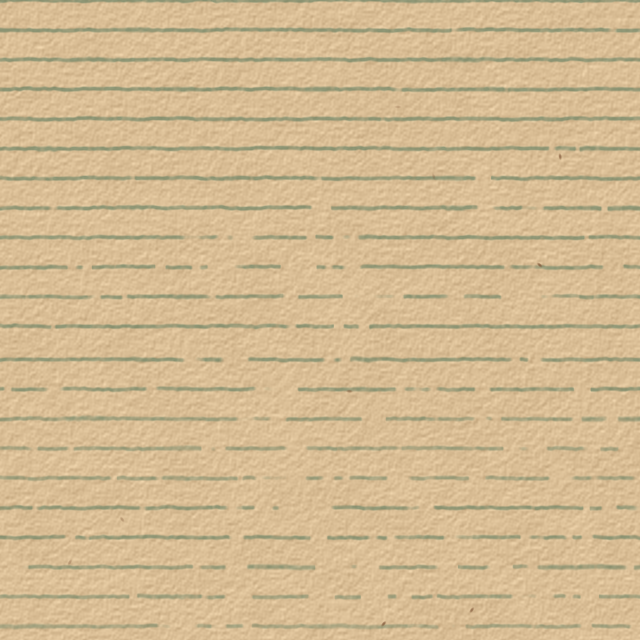
A WebGL 1 fragment shader for this texture:

```glsl
precision highp float;

uniform vec2 u_resolution;

float hash(vec2 p) {
  vec3 q = fract(vec3(p.xyx) * 0.1031);
  q += dot(q, q.yzx + 33.33);
  return fract((q.x + q.y) * q.z);
}

float noise(vec2 p) {
  vec2 cell = floor(p), f = fract(p);
  f = f * f * (3.0 - 2.0 * f);
  float low = mix(hash(cell), hash(cell + vec2(1.0, 0.0)), f.x);
  float high = mix(hash(cell + vec2(0.0, 1.0)), hash(cell + vec2(1.0)), f.x);
  return mix(low, high, f.y);
}

float fiberHeight(vec2 p) {
  return 0.6 * noise(p * vec2(135.0, 165.0)) + 0.4 * noise(p * 270.0 + 40.0);
}

// Fine relief lit diagonally, with faint broad mottling
vec3 paper(vec2 p) {
  float relief = fiberHeight(p) - fiberHeight(p + vec2(0.0022, -0.0034));
  float mottle = noise(p * 22.0) + noise(p * 60.0 + 9.0) - 1.0;
  float shade = 0.13 * relief + 0.016 * mottle;
  return vec3(0.855, 0.745, 0.585) + shade * vec3(0.95, 1.0, 1.0);
}

// Ruled lines that break into dashes toward the lower right
float ruledInk(vec2 p) {
  float depth = 1.0 - p.y;
  float spaced = depth - 0.0057 * step(0.535, depth);
  float row = floor(spaced / 0.0463 + 0.5);
  float wobble = 0.0018 * (noise(vec2(p.x * 38.0, row * 5.0)) - 0.5)
               + 0.0016 * (noise(vec2(p.x * 130.0, row * 3.0 + 70.0)) - 0.5);
  float offset = abs(spaced - row * 0.0463 - 0.0006 + wobble);

  float wear = smoothstep(0.08, 0.62, depth) * mix(0.4, 1.0, smoothstep(0.12, 0.4, p.x));
  float rowTone = hash(vec2(row, 17.0));
  float breakup = 0.6 * noise(vec2(p.x * 24.0, row * 7.0 + 3.0))
                + 0.4 * noise(vec2(p.x * 72.0, row * 11.0 + 50.0));
  float threshold = mix(0.1, 0.37, wear) + 0.08 * wear * (rowTone - 0.5);
  float present = smoothstep(threshold - 0.04, threshold + 0.07, breakup);

  float swell = smoothstep(0.78, 0.98, noise(vec2(p.x * 14.0, row * 13.0 + 90.0)));
  float halfWidth = 0.0042 * mix(0.7, 1.0, present) + 0.0012 * swell;
  float stroke = 1.0 - smoothstep(0.0008, halfWidth + 0.0006, offset);
  float grain = 0.72 + 0.5 * noise(p * vec2(150.0, 210.0) + 25.0);
  float strength = 1.0 - 0.35 * rowTone * smoothstep(0.3, 0.7, depth);
  return clamp(stroke * present * grain * strength, 0.0, 1.0);
}

// Sparse brown flecks, each slightly elongated and turned
float flecks(vec2 p) {
  float cover = 0.0;
  for (int i = 0; i < 9; i++) {
    float id = float(i) + 1.0;
    vec2 q = p - vec2(hash(vec2(id, 4.0)), hash(vec2(id, 29.0)));
    float angle = 6.2832 * hash(vec2(id, 61.0));
    q = vec2(cos(angle) * q.x + sin(angle) * q.y, cos(angle) * q.y - sin(angle) * q.x);
    float reach = length(q * vec2(0.5, 1.0));
    cover = max(cover, (1.0 - smoothstep(0.0005, 0.0032, reach)) * (0.3 + 0.5 * hash(vec2(id, 83.0))));
  }
  return cover;
}

void main() {
  vec2 p = gl_FragCoord.xy / u_resolution;
  vec3 sheet = paper(p);
  vec3 ink = vec3(0.555, 0.585, 0.455) + 0.4 * (sheet - vec3(0.855, 0.745, 0.585));
  vec3 color = mix(sheet, ink, ruledInk(p));
  color = mix(color, vec3(0.50, 0.34, 0.22), flecks(p));
  gl_FragColor = vec4(color, 1.0);
}
```
